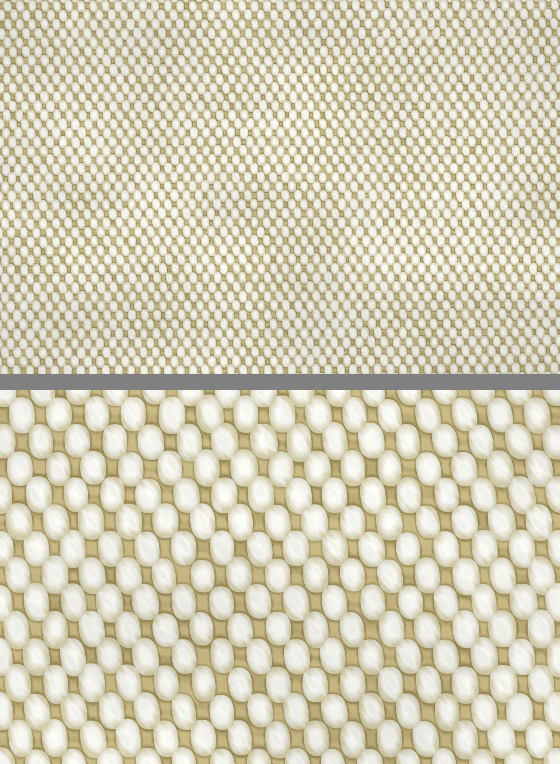
Top: the whole. Bottom: its middle third, enlarged.
A WebGL 2 fragment shader for this texture:

```glsl
#version 300 es
precision highp float;
// Plain-weave cloth: plump off-white oval stitches in a staggered grid over tan cross threads.
// Each pixel finds the nearest stitch of its neighbours, then shades it by rounded distance;
// hashes vary stitch place, size and tone, and stretched noise draws the twisted fibres.

uniform vec2 u_resolution;
out vec4 fragColor;

const vec2 GRID = vec2(45.0, 41.0);       // stitches across, rows up
const vec2 RADIUS = vec2(0.345, 0.67);    // stitch half size in grid cells
const float ROUNDNESS = 2.5;              // 2 is an ellipse, higher is boxier

const vec3 WHITE = vec3(0.95, 0.95, 0.93);
const vec3 CREAM = vec3(0.865, 0.855, 0.785);
const vec3 RIM = vec3(0.785, 0.76, 0.63);
const vec3 TAN = vec3(0.775, 0.715, 0.515);
const vec3 DARK_TAN = vec3(0.585, 0.525, 0.325);

float hash(vec2 p) {
    vec3 q = fract(p.xyx * 0.1031);
    q += dot(q, q.yzx + 33.33);
    return fract((q.x + q.y) * q.z);
}

vec2 hash2(vec2 p) {
    return vec2(hash(p), hash(p + 71.7));
}

float noise(vec2 p) {
    vec2 i = floor(p), f = fract(p);
    f = f * f * (3.0 - 2.0 * f);
    float low = mix(hash(i), hash(i + vec2(1, 0)), f.x);
    float high = mix(hash(i + vec2(0, 1)), hash(i + vec2(1, 1)), f.x);
    return mix(low, high, f.y);
}

// Slow drift of the threads, so rows and columns are not ruler straight
vec2 drift(vec2 p) {
    return vec2(noise(p * 0.1 + 5.0), noise(p * 0.06 + 40.0)) - 0.5;
}

// Rounded-oval distance: 0 at the centre, 1 on the outline
float ovalDistance(vec2 q) {
    vec2 a = pow(abs(q), vec2(ROUNDNESS));
    return pow(a.x + a.y, 1.0 / ROUNDNESS);
}

// Nearest stitch: xy = place inside it, z = distance, w = its random seed
vec4 nearestStitch(vec2 p) {
    vec4 best = vec4(0.0, 0.0, 9.0, 0.0);
    for (int j = -1; j <= 1; j++) {
        float row = floor(p.y) + float(j);
        float shift = 0.5 * mod(row, 2.0);
        for (int i = -1; i <= 1; i++) {
            vec2 id = vec2(floor(p.x - shift) + float(i), row);
            vec2 jitter = (hash2(id + 13.0) - 0.5) * vec2(0.07, 0.08);
            vec2 size = RADIUS * (0.95 + 0.1 * hash2(id + 131.0));
            size *= 0.94 + 0.12 * noise(id * vec2(0.35, 0.16) + 19.0);
            vec2 q = (p - id - vec2(0.5 + shift, 0.5) - jitter) / size;
            q.x += (0.06 + 0.12 * hash(id + 57.0)) * q.y;   // slight lean
            float d = ovalDistance(q);
            if (d < best.z) best = vec4(q, d, hash(id + 7.0));
        }
    }
    return best;
}

// White yarn: bright crown, creamy sides, diagonal twisted fibres
vec3 stitchColor(vec2 q, float d, float seed) {
    float across = q.x * 2.4 + q.y * 2.4;
    float along = q.x * 0.5 - q.y * 0.5;
    float fibre = noise(vec2(across, along) + seed * 90.0) - 0.5;
    fibre += 0.5 * (noise(vec2(across * 2.0, along) + seed * 50.0) - 0.5);
    float light = d - 0.05 * q.y + 0.45 * fibre + 0.12 * (seed - 0.5);
    vec3 color = mix(WHITE, CREAM, smoothstep(0.45, 0.82, light));
    color = mix(color, RIM, smoothstep(0.75, 1.04, light));
    return color + 0.06 * fibre;
}

// Tan cross thread: fine level strands, darker beside the stitches
vec3 groundColor(vec2 p, float d) {
    float strand = noise(p * vec2(2.0, 4.5) + vec2(0.0, p.x)) - 0.5;
    float open = smoothstep(0.96, 1.28, d) + 0.9 * strand;
    return mix(DARK_TAN, TAN, clamp(open, 0.0, 1.0));
}

// Uneven tone over many stitches: soft patches plus faint bands along the threads
float broadTone(vec2 p) {
    float patches = noise(p * 0.16 + 63.0) - 0.5;
    float bands = noise(vec2(p.x * 0.05, p.y * 0.4) + 27.0) - 0.5;
    return 0.06 * patches + 0.03 * bands;
}

void main() {
    vec2 uv = gl_FragCoord.xy / u_resolution;
    vec2 p = uv * GRID;
    p += 0.4 * drift(p);

    vec4 stitch = nearestStitch(p);
    float edge = 0.4 * GRID.x / (u_resolution.x * RADIUS.x);
    float cover = 1.0 - smoothstep(1.0 - edge, 1.0 + edge, stitch.z);
    vec3 color = mix(groundColor(p, stitch.z), stitchColor(stitch.xy, stitch.z, stitch.w), cover);

    // Broad unevenness and a gentle falloff toward the corners
    vec2 c = uv - 0.5;
    color *= 1.005 - 0.11 * dot(c, c) + broadTone(p);
    fragColor = vec4(clamp(color, 0.0, 1.0), 1.0);
}
```
